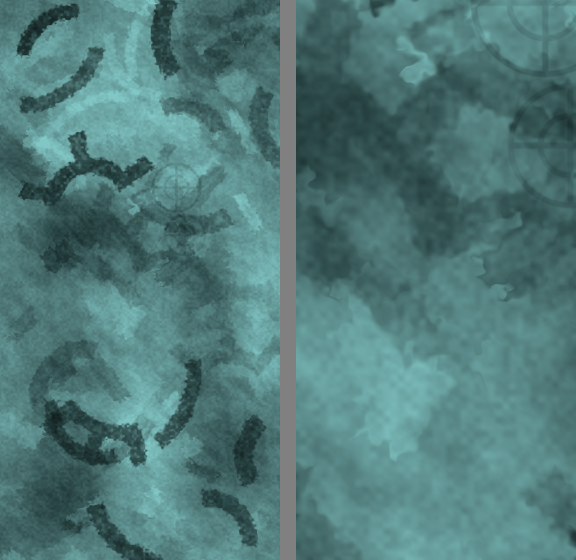
Left, the full canvas; right, a detail of the centre.
Reproduce this background procedurally as a Shadertoy shader.

```glsl
// Weathered teal paint: broad light and dark masses under rough, overlapping dabs,
// crossed by dark curved brush strokes with spurs, pale arcs and faint thin rings.
// Tone is built as one brightness value from noise and distances, then tinted.
const vec3 TINT = vec3(0.65, 1.0, 0.992);  // colour of tone 1
const float BASE_TONE = 0.515;
const float STROKE_TONE = 0.16;
const float STROKE_WIDTH = 0.028;
const float PALE_WIDTH = 0.018;
const float EDGE = 0.006;                  // softness of dry brush edges
const float MOTTLE = 0.17;
const float GRAIN = 0.07;
const int DABS = 150;
const int STROKES = 18;
const int PALE_ARCS = 7;

float hash(vec2 p) { return fract(sin(dot(p, vec2(127.1, 311.7))) * 43758.55); }
vec4 hash4(float n) {
    return vec4(hash(vec2(n, 1.3)), hash(vec2(n, 5.7)), hash(vec2(n, 9.1)), hash(vec2(n, 14.9)));
}
float noise(vec2 p) {
    vec2 i = floor(p), f = fract(p);
    f = f * f * (3.0 - 2.0 * f);
    return mix(mix(hash(i), hash(i + vec2(1, 0)), f.x),
               mix(hash(i + vec2(0, 1)), hash(i + vec2(1, 1)), f.x), f.y);
}
float fbm(vec2 p) {
    float sum = 0.0, amp = 0.5;
    for (int i = 0; i < 4; i++, amp *= 0.55) {
        sum += amp * noise(p);
        p = mat2(1.6, 1.2, -1.2, 1.6) * p + 7.3;
    }
    return sum;
}
mat2 turn(float a) { return mat2(cos(a), sin(a), -sin(a), cos(a)); }
float inside(float dist) { return 1.0 - smoothstep(-EDGE, EDGE, dist); }
float mass(vec2 p, float x, float y, float w, float h) {
    vec2 d = (p - vec2(x, y)) / vec2(w, h);
    return exp(-dot(d, d));
}
// Broad distribution of light and dark; x spans 0..1, y spans 0..2
float layoutTone(vec2 p) {
    float light = mass(p, 0.38, 1.5, 0.36, 0.2) + mass(p, 0.52, 0.28, 0.16, 0.34)
                + 0.7 * mass(p, 0.95, 0.85, 0.12, 0.35) + 0.7 * mass(p, 0.35, 0.9, 0.15, 0.1);
    float dark = mass(p, 0.35, 1.17, 0.25, 0.12) + mass(p, 0.74, 0.82, 0.11, 0.34)
               + mass(p, 0.9, 1.92, 0.28, 0.18) + 0.8 * mass(p, 0.22, 0.17, 0.2, 0.18)
               + mass(p, 0.05, 1.42, 0.13, 0.12) + 0.7 * mass(p, 0.9, 0.38, 0.15, 0.12);
    return BASE_TONE + 0.2 * light - 0.2 * dark + 0.24 * (noise(p * 4.0 + 3.0) - 0.5);
}
// Flat-ended band along an arc around the origin, symmetric about +y
float arcBand(vec2 p, float radius, float spread, float width) {
    return max(abs(length(p) - radius) - width, (abs(atan(p.x, p.y)) - spread) * radius);
}
// Three short bars pointing outwards from the arc
float spurs(vec2 p, float radius, float spread, float len, float width) {
    p = turn(clamp(round(atan(p.x, p.y) / spread), -1.0, 1.0) * spread) * p;
    return max(abs(p.x) - width, abs(p.y - radius - 0.5 * len) - 0.5 * len);
}

void mainImage(out vec4 fragColor, in vec2 fragCoord) {
    vec2 p = fragCoord / iResolution.x;
    float height = iResolution.y / iResolution.x, pixel = 1.0 / iResolution.x;
    // Ragged displacement shared by all painted edges
    vec2 rough = vec2(fbm(p * 13.0), fbm(p * 13.0 + 31.0)) - 0.5;
    vec2 fine = vec2(noise(p * 105.0), noise(p * 105.0 + 17.0)) - 0.5;
    vec2 q = p + 0.024 * rough + 0.014 * fine;
    float tone = layoutTone(q);
    // Dabs toned by the mass beneath them, streaked lengthwise with frayed ends
    for (int i = 0; i < DABS; i++) {
        vec4 h = hash4(float(i) + 0.5), g = hash4(float(i) + 200.5);
        vec2 centre = h.xy * vec2(1.1, height + 0.1) - 0.05;
        vec2 d = turn(mix(-1.1, 1.4, h.z)) * (q - centre);
        vec2 size = mix(vec2(0.04, 0.018), vec2(0.19, 0.075), g.xy * mix(0.4, 1.0, g.w));
        float dist = max(abs(d.x) - size.x, abs(d.y) - size.y);
        if (dist > EDGE) continue;
        float streak = noise(d * vec2(14.0, 80.0) + float(i));
        dist = max(dist, abs(d.x) - size.x + 0.045 * streak);
        float cover = inside(dist) * min(0.5 + 0.8 * streak, 1.0) * mix(0.4, 0.85, g.z);
        tone = mix(tone, layoutTone(centre) + 0.4 * (h.w - 0.5), cover);
    }
    // Pale sweeping arcs
    vec2 s = p + 0.014 * rough + 0.015 * fine;
    for (int i = 0; i < PALE_ARCS; i++) {
        vec4 h = hash4(float(i) + 60.5);
        vec2 d = turn(6.28 * h.z) * (s - vec2(h.x, height * mix(0.45, 0.95, h.y)));
        tone += 0.08 * inside(arcBand(d, mix(0.12, 0.4, h.w), 0.8, PALE_WIDTH));
    }
    // Dark strokes on a jittered two-column grid, fading around mid height
    for (int i = 0; i < STROKES; i++) {
        float n = float(i), rows = float(STROKES) * 0.5;
        vec4 h = hash4(n + 90.5), g = hash4(n + 140.5);
        vec2 centre = (vec2(mod(n, 2.0), floor(n / 2.0)) + 0.1 + 0.8 * h.xy) * vec2(0.5, height / rows);
        float radius = mix(0.12, 0.32, h.z), spread = mix(0.12, 0.2, g.x) / radius;
        float width = STROKE_WIDTH * mix(0.8, 1.2, g.z);
        vec2 d = turn(6.28 * h.w) * (s - centre) + vec2(0.0, radius);
        float dist = arcBand(d, radius, spread, width);
        if (g.y > 0.65) dist = min(dist, spurs(d, radius, spread * 0.85, 0.12, width));
        float dry = min(0.55 + 0.8 * noise(p * 95.0 + n), 1.0) * mix(0.35, 0.95, sqrt(g.w));
        float fade = mix(0.25, 1.0, smoothstep(0.1, 0.45, abs(centre.y - height * 0.47)));
        tone = mix(tone, STROKE_TONE, inside(dist) * dry * fade);
    }
    // Faint crossed rings, shrinking downwards
    for (float n = 0.0; n < 3.0; n++) {
        float radius = 0.085 - 0.014 * n;
        vec2 d = p - vec2(0.63 + 0.03 * n, height * (0.665 - 0.085 * n));
        float r = length(d), cross = max(min(abs(d.x), abs(d.y)), r - radius);
        float line = min(min(abs(r - radius), abs(r - radius * 0.5)), cross);
        tone -= (0.07 - 0.025 * n) * (1.0 - smoothstep(0.002, 0.004 + pixel, line));
    }
    // Slanted mottling, grain and cooler shadows
    vec2 slant = turn(0.7) * p * vec2(17.0, 32.0);
    tone += MOTTLE * (fbm(slant + 5.0) - 0.5) + GRAIN * (noise(p * 120.0) - 0.5);
    tone = clamp(tone, 0.12, 0.78);
    fragColor = vec4(tone * TINT * vec3(mix(0.9, 1.0, smoothstep(0.2, 0.45, tone)), 1.0, 1.0), 1.0);
}
```
